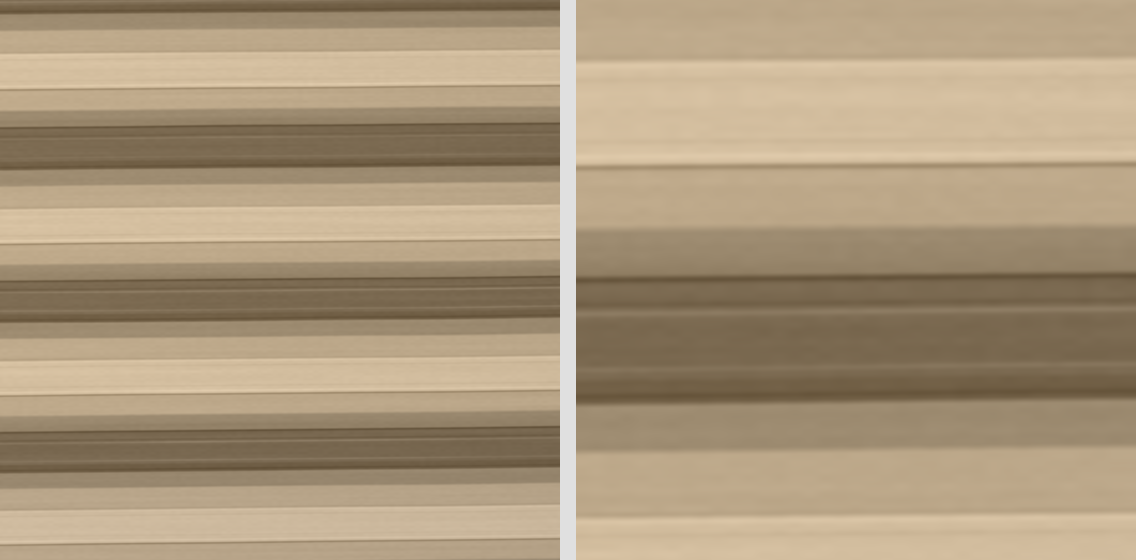
Left: the whole. Right: its middle third, enlarged.
Give the GLSL for this texture, as a WebGL 1 fragment shader.

```glsl
precision highp float;
// Horizontal moulded slats in beige and brown, slightly tilted, with fine streaks.

uniform vec2 u_resolution;

// Layout: the slats run across the full width, nearly four of them down.
const float SLATS = 3.70;         // repeats per canvas height
const float FIRST_OFFSET = -0.459; // slat phase at the top edge
const float BULGE = 0.083;        // uneven spacing from the viewing angle
const float TILT = 0.0065;        // rise towards the right
const float TILT_GROWTH = 0.005;  // extra rise near the bottom
const float WOBBLE = 0.0012;      // waviness of the edges
const float EDGE = 0.009;         // softness of band edges, in slats
const float LINE = 0.0075;        // half width of thin lines, in slats

// Wear
const float STREAK = 0.022;
const float GRAIN = 0.014;

const vec3 CREAM = vec3(0.825, 0.742, 0.620);
const vec3 TAN_UPPER = vec3(0.735, 0.655, 0.537);
const vec3 TAN_LOWER = vec3(0.742, 0.660, 0.540);
const vec3 TAUPE = vec3(0.610, 0.540, 0.435);
const vec3 BROWN = vec3(0.480, 0.412, 0.315);
const vec3 DEEP_BROWN = vec3(0.440, 0.370, 0.270);

float hash(vec2 p) {
  return fract(sin(dot(p, vec2(127.1, 311.7))) * 43758.5453);
}

float noise(vec2 p) {
  vec2 i = floor(p);
  vec2 f = fract(p);
  f = f * f * (3.0 - 2.0 * f);
  return mix(mix(hash(i), hash(i + vec2(1.0, 0.0)), f.x),
             mix(hash(i + vec2(0.0, 1.0)), hash(i + vec2(1.0, 1.0)), f.x), f.y);
}

// Paints everything beyond an edge of the profile
vec3 paintFrom(vec3 base, vec3 color, float edge, float p, float soft) {
  return mix(base, color, smoothstep(edge - soft, edge + soft, p));
}

// Soft thin line across the slat
float thinLine(float p, float center, float width) {
  float d = (p - center) / width;
  return exp(-d * d);
}

// Flat bands of one slat, from the middle of the cream face downwards
vec3 slatBands(float p, float soft) {
  vec3 c = CREAM;
  c = paintFrom(c, TAN_LOWER, 0.118, p, soft);
  c = paintFrom(c, TAUPE, 0.255, p, soft * 1.4);
  c = paintFrom(c, BROWN, 0.360, p, soft);
  c = paintFrom(c, DEEP_BROWN, 0.583, p, soft);
  c = paintFrom(c, TAUPE, 0.638, p, soft);
  c = paintFrom(c, TAN_UPPER, 0.743, p, soft * 1.2);
  return paintFrom(c, CREAM, 0.891, p, soft);
}

// Grooves darken and ridges lighten; their strength varies from slat to slat
float slatLines(float p, float slat, float x, float width) {
  float wear = 0.6 + 0.4 * hash(vec2(slat, 3.0));
  float broken = 0.55 + 0.6 * noise(vec2(x * 9.0, slat * 7.0));
  float light = 0.035 * thinLine(p, 0.098, width);
  light -= 0.125 * thinLine(p, 0.121, width);
  light -= 0.065 * thinLine(p, 0.366, width * 1.2);
  light -= 0.040 * wear * thinLine(p, 0.420, width);
  light += 0.085 * wear * broken * thinLine(p, 0.439, width);
  light += 0.060 * wear * broken * thinLine(p, 0.561, width);
  light -= 0.035 * thinLine(p, 0.620, width);
  light -= 0.030 * wear * thinLine(p, 0.882, width);
  light += 0.020 * thinLine(p, 0.900, width);
  light -= 0.025 * wear * thinLine(p, 0.930, width);
  light -= 0.025 * wear * thinLine(p, 0.066, width);
  return light;
}

void main() {
  vec2 uv = gl_FragCoord.xy / u_resolution;
  float down = 1.0 - uv.y;

  // Tilted, gently wavy, unevenly spaced slat coordinate
  float y = down + (TILT + TILT_GROWTH * down) * (uv.x - 0.5);
  y += WOBBLE * (noise(vec2(uv.x * 5.0, down * 9.0)) - 0.5);
  float t = (y - 0.156) / 0.811;
  float row = SLATS * 0.811 * t - BULGE * t * (1.0 - t)
            + FIRST_OFFSET + SLATS * 0.156;
  float slat = floor(row);
  float p = fract(row);

  // Slat profile
  float pixel = SLATS / u_resolution.y;
  vec3 color = slatBands(p, max(EDGE, pixel));
  color += slatLines(p, slat, uv.x, max(LINE, pixel));
  color -= 0.035 * smoothstep(0.265, 0.360, p) * (1.0 - smoothstep(0.360, 0.375, p));

  // Lengthwise streaks and faint grain
  float streak = noise(vec2(uv.x * 2.5, row * 34.0)) - 0.5;
  streak += 0.5 * (noise(vec2(uv.x * 6.0 + 17.0, row * 71.0)) - 0.5);
  color += STREAK * streak;
  color += GRAIN * (noise(uv * vec2(110.0, 220.0)) - 0.5);

  // Light falls off to the right and turns greyer towards the bottom
  color *= mix(1.02, 0.985, uv.x);
  color *= mix(vec3(1.0), vec3(0.965, 0.970, 0.990), smoothstep(0.6, 1.0, down));

  gl_FragColor = vec4(clamp(color, 0.0, 1.0), 1.0);
}
```
